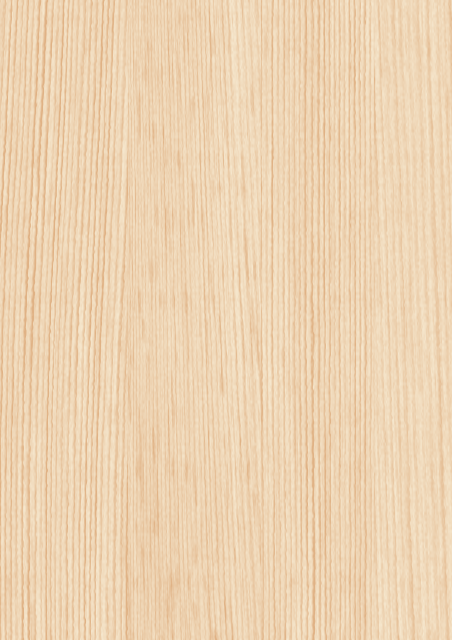
This texture is drawn by a WebGL 2 fragment shader. Its source:

```glsl
#version 300 es
precision highp float;

#define PALE vec3(0.957, 0.892, 0.787)
#define DARK vec3(0.885, 0.715, 0.545)
#define BASE_TONE 0.17
#define RING_TONE 0.88
#define FIBRE_TONE 0.40
#define PORE_TONE 0.26
#define DASH_TONE 0.32
#define CLOUD_TONE 0.12
#define WOBBLE 0.16
#define PLANK_EDGES vec3(0.283, 0.578, 0.828)

uniform vec2 u_resolution;
out vec4 fragColor;

float hash(vec2 p) {
    vec3 q = fract(vec3(p.xyx) * 0.1031);
    q += dot(q, q.yzx + 33.33);
    return fract((q.x + q.y) * q.z);
}

float noise(vec2 p) {
    vec2 cell = floor(p), f = fract(p);
    f = f * f * (3.0 - 2.0 * f);
    float low = mix(hash(cell), hash(cell + vec2(1, 0)), f.x);
    float high = mix(hash(cell + vec2(0, 1)), hash(cell + vec2(1, 1)), f.x);
    return mix(low, high, f.y);
}

// Growth rings: soft rise into late wood, then a crisp edge
float rings(float phase, float y, float blur, float seed) {
    float id = floor(phase), f = phase - id;
    float late = smoothstep(0.36, 0.82, f) * (1.0 - smoothstep(1.0 - blur, 1.0, f));
    float weight = mix(0.45, 1.10, hash(vec2(id + 40.0, seed)));
    float fade = mix(0.70, 1.15, noise(vec2(id * 7.3 + seed, y * 4.0)));
    return late * weight * fade;
}

void main() {
    vec2 p = gl_FragCoord.xy / u_resolution.x;

    // Plank under this point and the distance from its left edge
    vec3 passed = step(PLANK_EDGES, vec3(p.x));
    float plank = dot(passed, vec3(1.0));
    float left = max(max(passed.x * PLANK_EDGES.x, passed.y * PLANK_EDGES.y),
                     passed.z * PLANK_EDGES.z);
    float x = p.x - left;

    // Per plank: ring density, slant, density change, ring strength
    vec4 grain = vec4(80.0, -0.022, -0.1, 1.0);
    if (plank == 1.0) grain = vec4(135.0, 0.006, -0.95, 0.66);
    if (plank == 2.0) grain = vec4(76.0, 0.001, 0.4, 0.92);
    if (plank == 3.0) grain = vec4(62.0, 0.030, -0.3, 0.50);

    // Bend the grain along the plank
    float drift = grain.y * p.y + 0.006 * (noise(vec2(plank * 9.0 + x * 3.0, p.y * 1.2)) - 0.5);
    if (plank == 0.0) drift += 0.010 * sin(p.y * 2.6 + 0.4);
    if (plank == 1.0) drift += 0.17 * x * p.y;
    float u = x + drift;
    float seed = plank * 17.0 + 3.0;

    // Ring phase with uneven spacing and a finely ragged outline
    float phase = grain.x * (u + grain.z * u * u);
    phase += 1.1 * noise(vec2(u * 22.0 + seed, 0.5));
    phase += WOBBLE * (noise(vec2(u * 150.0, p.y * 120.0 + seed)) - 0.5);
    phase += WOBBLE * (noise(vec2(u * 40.0 + seed, p.y * 9.0)) - 0.5);
    float blur = clamp(1.1 * grain.x / u_resolution.x, 0.08, 0.4);
    float ring = rings(phase, p.y, blur, seed) * grain.w;

    // Long fibres, fine pores, scattered dark dashes and broad clouds
    float fibre = 0.6 * noise(vec2(u * 250.0 + seed, p.y * 3.0))
                + 0.4 * noise(vec2(u * 310.0 - seed, p.y * 14.0)) - 0.5;
    float pore = noise(vec2(u * 362.0 + seed, p.y * 150.0)) - 0.5;
    float dash = smoothstep(0.66, 0.92, noise(vec2(u * 210.0 - seed, p.y * 16.0)));
    float cloud = noise(vec2(u * 9.0 + seed, p.y * 1.1)) - 0.5;

    float tone = BASE_TONE + RING_TONE * ring;
    tone += FIBRE_TONE * fibre + PORE_TONE * pore + CLOUD_TONE * cloud;
    tone += DASH_TONE * dash * (plank == 1.0 ? 1.0 : 0.5);
    if (plank == 1.0) tone += 0.10 * (1.0 - smoothstep(0.10, 0.24, x));

    // Faint seams between planks
    vec3 gap = abs(p.x - PLANK_EDGES);
    float seam = min(gap.x, min(gap.y, gap.z));
    tone += 0.14 * (1.0 - smoothstep(0.0, 0.004, seam));

    fragColor = vec4(mix(PALE, DARK, clamp(tone, -0.06, 1.1)), 1.0);
}
```
